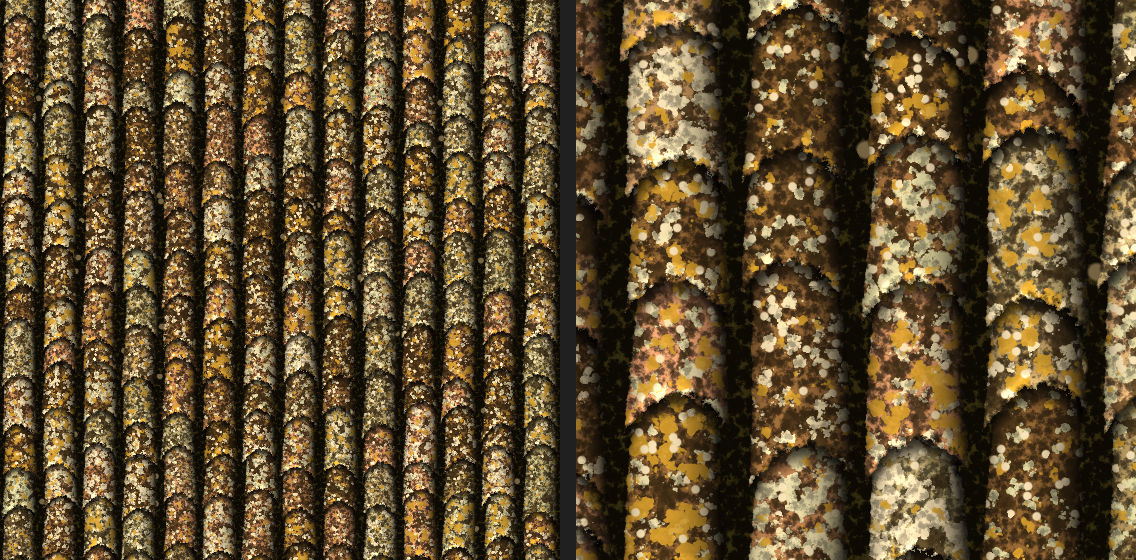
Left, the full canvas; right, a detail of the centre.
Reproduce this texture procedurally as a Shadertoy shader.

```glsl
const vec2 GRID = vec2(14.0, 13.0); // columns, average tiles per column

float hash(vec2 p) {
    return fract(sin(dot(p, vec2(127.1, 311.7))) * 43758.5);
}

// Cellular noise: distance to the nearest point, and that point's random id
vec2 cells(vec2 p) {
    vec2 base = floor(p), nearest = vec2(9.0, 0.0);
    for (int j = -1; j <= 1; j++)
    for (int i = -1; i <= 1; i++) {
        vec2 c = base + vec2(i, j);
        float d = length(c + vec2(hash(c), hash(c + 41.3)) - p);
        if (d < nearest.x) nearest = vec2(d, hash(c + 7.7));
    }
    return nearest;
}

// Layered cellular noise, centred near 0.5
float mottle(vec2 p) {
    float sum = 0.0, amp = 0.55;
    for (int i = 0; i < 4; i++) {
        sum += amp * cells(p).x;
        p = mat2(0.8, 0.6, -0.6, 0.8) * p * 2.1 + 3.7;
        amp *= 0.55;
    }
    return sum;
}

// Height of a tile's lower lip, jittered and slightly tilted
float lipHeight(vec2 tile, float x) {
    return tile.y + 0.08 + 0.62 * hash(tile) + 0.4 * x * (hash(tile + 5.1) - 0.5);
}

// Soft mask that is 1 where the value is under the limit
float under(float value, float limit, float soft) {
    return 1.0 - smoothstep(limit - soft, limit + soft, value);
}

void mainImage(out vec4 fragColor, in vec2 fragCoord) {
    vec2 uv = fragCoord / iResolution.xy;
    float pixel = GRID.x / iResolution.x;
    float grain = mottle(uv * 150.0);

    // Column position, with a gentle meander and rough edges
    float column = floor(uv.x * GRID.x);
    float x = fract(uv.x * GRID.x) - 0.5;
    x += 0.025 * sin(uv.y * 23.0 + column * 2.4) + 0.05 * (grain - 0.5);

    // Tile within the column; lips arch upward in the middle
    float v = uv.y * GRID.y + 1.5 * x * x + 0.14 * (grain - 0.5);
    vec2 tile = vec2(column, floor(v));
    if (v < lipHeight(tile, x)) tile.y -= 1.0;
    float below = v - lipHeight(tile, x);
    float above = lipHeight(tile + vec2(0.0, 1.0), x) - v;

    // Tapered barrel profile
    float halfWidth = mix(0.435, 0.365, below / (below + above));
    float s = (x - 0.05 * (hash(tile + 2.3) - 0.5)) / halfWidth;
    float inside = under(abs(s), 1.0, pixel / halfWidth);
    float bulge = sqrt(max(1.0 - s * s, 0.0));

    // Clay, from brown through terracotta to weathered sage
    float tone = hash(tile + 3.9);
    vec3 clay = mix(vec3(0.42, 0.29, 0.14), vec3(0.76, 0.52, 0.36), tone * tone);
    clay = mix(clay, vec3(0.64, 0.59, 0.40), 0.8 * smoothstep(0.55, 0.9, hash(tile + 9.2)));
    clay *= mix(0.5, 1.25, smoothstep(0.3, 0.68, grain));

    // Grime, pale and yellow lichen, small spots
    float blotch = mottle(uv * 62.0 + tile * 17.0);
    float stain = mottle(uv * 48.0 + tile * 11.0 + 30.0);
    vec2 spot = cells(uv * 125.0 + 8.0);
    float growth = hash(tile + 6.4), gold = hash(tile + 8.8);
    clay = mix(clay, vec3(0.20, 0.14, 0.06), 0.75 * smoothstep(0.5, 0.62, stain));
    vec3 pale = mix(vec3(0.90, 0.82, 0.66), vec3(0.76, 0.74, 0.55), hash(tile + 1.6));
    pale *= mix(0.75, 1.1, smoothstep(0.3, 0.6, grain));
    clay = mix(clay, pale, 0.9 * under(blotch, mix(0.31, 0.51, growth * growth), 0.03));
    clay = mix(clay, vec3(0.80, 0.59, 0.16), 0.85 * under(stain, mix(0.26, 0.43, gold * gold), 0.03));
    clay = mix(clay, vec3(0.88, 0.80, 0.64), under(spot.x, 0.32, 0.08) * step(0.84, spot.y));

    // Light from the upper left, shadow under the next lip, worn rim
    float light = 0.2 + 0.92 * clamp(0.94 * bulge - 0.33 * s, 0.0, 1.0);
    light *= mix(0.25, 1.0, smoothstep(0.0, 0.2, above));
    light *= mix(0.5, 1.0, smoothstep(0.0, 0.05, below));
    light *= 1.0 + 0.2 * under(below, 0.11, 0.04);

    // Dark channel with moss and a few pale fragments
    vec3 channel = mix(vec3(0.05, 0.04, 0.015), vec3(0.20, 0.17, 0.05), smoothstep(0.48, 0.75, grain));
    vec2 chip = cells(uv * 48.0);
    channel = mix(channel, vec3(0.46, 0.39, 0.26), under(chip.x, 0.25, 0.06) * step(0.95, chip.y));

    fragColor = vec4(mix(channel, clay * light, inside), 1.0);
}
```
